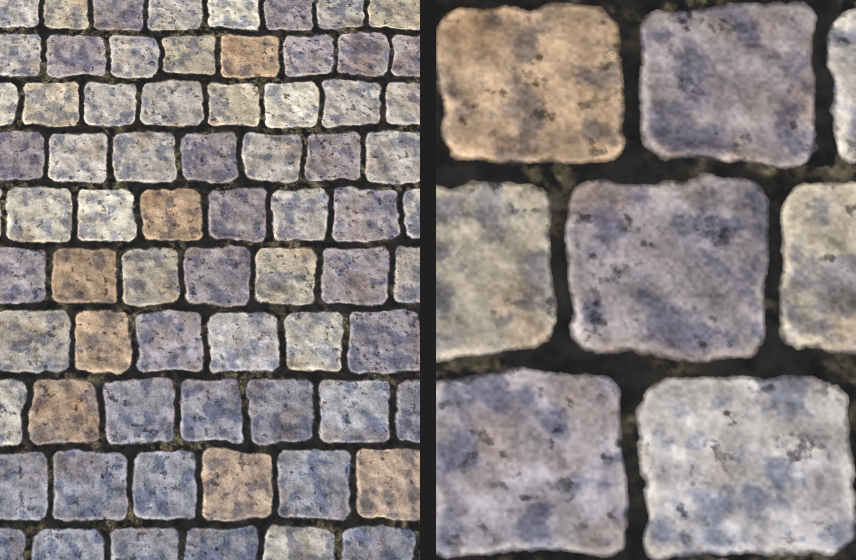
Left, the full canvas; right, a detail of the centre.
Give the GLSL for this texture, as a Shadertoy shader.

```glsl
const float ASPECT = 4.0 / 3.0;
const float ROW_START = 0.057, ROW_STEP = 0.080, ROW_GROWTH = 0.0037;
// Horizontal position of one central joint in each course, top to bottom
const float JOINT_X[10] = float[10](0.486, 0.524, 0.481, 0.418, 0.484,
                                    0.441, 0.495, 0.413, 0.479, 0.440);

float hash(vec2 p) {
    vec3 h = fract(vec3(p.xyx) * 0.1031);
    h += dot(h, h.yzx + 33.33);
    return fract((h.x + h.y) * h.z);
}

float noise(vec2 p) {
    vec2 i = floor(p), f = fract(p);
    f = f * f * (3.0 - 2.0 * f);
    return mix(mix(hash(i), hash(i + vec2(1, 0)), f.x),
               mix(hash(i + vec2(0, 1)), hash(i + vec2(1, 1)), f.x), f.y);
}

float fbm(vec2 p) {
    float sum = 0.0, amp = 0.5;
    for (int i = 0; i < 5; i++) {
        sum += amp * noise(p);
        p = mat2(1.6, 1.2, -1.2, 1.6) * p + 7.3;
        amp *= 0.5;
    }
    return sum;
}

// Courses grow taller toward the viewer
float rowEdge(float k) { return ROW_START + k * (ROW_STEP + ROW_GROWTH * k); }

float rowAt(float t) {
    float d = ROW_STEP * ROW_STEP + 4.0 * ROW_GROWTH * (t - ROW_START);
    return (sqrt(max(d, 0.0)) - ROW_STEP) / (2.0 * ROW_GROWTH);
}

float pitchAt(float k) { return 0.137 + 0.0062 * k; }

float jointAt(float i, float row) {
    return i + 0.12 * (hash(vec2(i + 40.0, row + 11.0)) - 0.5);
}

float roundedBox(vec2 p, vec2 halfSize, float radius) {
    vec2 d = abs(p) - halfSize + radius;
    return length(max(d, 0.0)) + min(max(d.x, d.y), 0.0) - radius;
}

// Warm stones far away, cool slate ones close by
vec3 stoneColor(vec2 id, float nearness) {
    float pick = hash(id * 3.7 + 51.0);
    vec3 c = vec3(0.72, 0.69, 0.66);
    if (pick < 0.16) c = vec3(0.80, 0.77, 0.71);
    else if (pick < 0.30) c = vec3(0.69, 0.59, 0.49);
    else if (pick < 0.52) c = vec3(0.62, 0.58, 0.585);
    else if (pick < 0.70) c = vec3(0.74, 0.69, 0.61);
    float cool = smoothstep(0.35, 0.95, nearness) * (pick < 0.30 ? 0.25 : 0.85);
    c = mix(c, vec3(0.54, 0.55, 0.60), cool);
    return c * (0.97 + 0.12 * hash(id + 83.0));
}

vec3 jointColor(vec2 q) {
    float grit = fbm(q * 13.0);
    vec3 soil = mix(vec3(0.09, 0.09, 0.095), vec3(0.23, 0.22, 0.21), grit);
    float moss = smoothstep(0.44, 0.68, fbm(q * 2.3 + 19.0));
    vec3 straw = mix(vec3(0.22, 0.21, 0.15), vec3(0.54, 0.49, 0.40), noise(q * 32.0));
    return mix(soil, straw, moss * smoothstep(0.35, 0.62, grit));
}

// Mottling, tilted relief, bluish hollows, pits and stains on a stone face
vec3 weather(vec3 base, vec2 q, vec2 id) {
    vec2 s = q + 17.0 * hash(id + 5.0);
    float mottle = fbm(s * 5.5);
    float relief = fbm(s * 7.0) - fbm(s * 7.0 + vec2(0.30, -0.35));
    float pits = smoothstep(0.56, 0.78, fbm(s * 15.0 + 31.0));
    float stain = smoothstep(0.52, 0.74, fbm(s * 2.2 + 63.0));
    float hollow = smoothstep(0.46, 0.66, fbm(s * 6.5 + 91.0));
    vec3 c = base * (0.79 + 0.46 * mottle + 0.55 * relief);
    c = mix(c, c * vec3(0.90, 0.83, 0.77), stain * 0.6);
    c = mix(c, c * vec3(0.68, 0.71, 0.81), hollow * 0.85);
    c *= 1.0 - 0.45 * pits * smoothstep(0.35, 0.6, mottle);
    return c + 0.12 * (noise(s * 48.0) - 0.5);
}

void mainImage(out vec4 fragColor, in vec2 fragCoord) {
    vec2 uv = fragCoord / iResolution.xy;
    float t = 1.0 - uv.y;
    float depth = rowAt(t);
    float scale = pitchAt(depth);
    vec2 q = vec2(uv.x / scale, depth) + 20.0;

    // Uneven outlines: broad bends plus small chips
    vec2 bend = vec2(noise(q * 2.1), noise(q * 2.1 + 41.0)) - 0.5;
    vec2 chip = vec2(fbm(q * 8.0), fbm(q * 8.0 + 27.0)) - 0.5;
    vec2 p = vec2(uv.x, t * ASPECT) + scale * (0.085 * bend + 0.07 * chip);

    // Find the stone
    float row = floor(rowAt(p.y / ASPECT));
    float pitch = pitchAt(row);
    float u = (p.x - JOINT_X[clamp(int(row) + 1, 0, 9)]) / pitch;
    float i = floor(u);
    if (u < jointAt(i, row)) i -= 1.0;
    else if (u > jointAt(i + 1.0, row)) i += 1.0;
    vec2 id = vec2(i + 30.0, row + 10.0);

    // Distance to its outline, in stone widths
    float left = jointAt(i, row), right = jointAt(i + 1.0, row);
    float top = rowEdge(row) * ASPECT, bottom = rowEdge(row + 1.0) * ASPECT;
    vec2 local = vec2(u - 0.5 * (left + right), (p.y - 0.5 * (top + bottom)) / pitch);
    vec2 halfSize = 0.5 * vec2(right - left, (bottom - top) / pitch);
    float gap = 0.030 + 0.016 * hash(id + 9.0);
    float d = roundedBox(local, halfSize - vec2(gap, gap + 0.010), 0.12);

    // Worn bright rim, strongest at the lower left
    vec3 stone = weather(stoneColor(id, t), q, id);
    float rim = smoothstep(-0.075, -0.025, d) * smoothstep(0.004, -0.022, d);
    float facing = clamp(0.55 + 0.8 * dot(local, vec2(-0.6, 0.8)), 0.1, 1.0);
    stone += rim * facing * vec3(0.20, 0.18, 0.15);
    stone *= mix(0.62, 1.0, smoothstep(0.0, -0.028, d));

    float aa = 1.0 / (iResolution.x * pitch);
    vec3 color = mix(stone, jointColor(q), smoothstep(-aa, aa, d));
    fragColor = vec4(clamp(color, 0.0, 1.0), 1.0);
}
```
